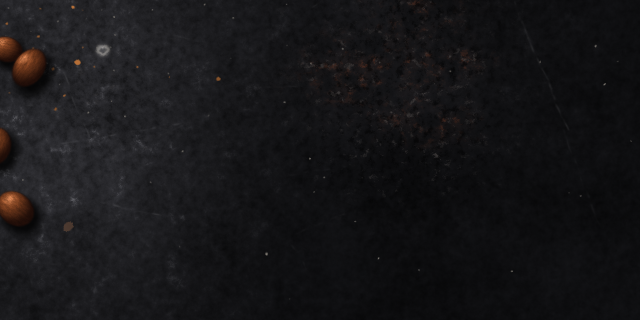
A Shadertoy shader for this texture:

```glsl
// Dark weathered metal tabletop with brown nuts, crumbs, scratches and rust flakes.
#define LEFT_TONE vec3(0.152, 0.152, 0.166)
#define DARK_TONE vec3(0.050, 0.051, 0.058)
#define RUST_TONE vec3(0.34, 0.18, 0.125)
#define FLAKE_TONE vec3(0.27, 0.255, 0.25)
#define DUST_TONE vec3(0.48, 0.46, 0.43)
#define CRUMB_TONE vec3(0.62, 0.38, 0.19)
#define NUT_LIGHT vec3(0.60, 0.31, 0.15)
#define NUT_DARK vec3(0.12, 0.05, 0.03)
#define GRAIN 0.55
#define CLOUDS 0.65
#define SCRATCH_GAIN 0.075

vec2 hash2(vec2 p) {
    vec3 q = fract(vec3(p.xyx) * vec3(0.1031, 0.1030, 0.0973));
    q += dot(q, q.yzx + 33.33);
    return fract((q.xx + q.yz) * q.zy);
}

float gradientNoise(vec2 p) {
    vec2 i = floor(p), f = p - i;
    vec2 u = f * f * f * (f * (f * 6.0 - 15.0) + 10.0);
    vec2 o = vec2(0.0, 1.0);
    float a = dot(hash2(i) * 2.0 - 1.0, f);
    float b = dot(hash2(i + o.yx) * 2.0 - 1.0, f - o.yx);
    float c = dot(hash2(i + o) * 2.0 - 1.0, f - o);
    float d = dot(hash2(i + 1.0) * 2.0 - 1.0, f - 1.0);
    return mix(mix(a, b, u.x), mix(c, d, u.x), u.y);
}

float fbm(vec2 p) {
    float sum = 0.0, amp = 0.6;
    for (int i = 0; i < 5; i++) {
        sum += amp * gradientNoise(p);
        p = mat2(1.6, 1.2, -1.2, 1.6) * p + 17.3;
        amp *= 0.6;
    }
    return sum;
}

float blob(vec2 p, vec2 center, vec2 radius) {
    vec2 d = (p - center) / radius;
    return exp(-dot(d, d));
}

float disc(vec2 p, vec2 center, float radius) {
    float aa = 1.0 / iResolution.y;
    return 1.0 - smoothstep(radius - aa, radius + aa, length(p - center));
}

// Soft broken line, fading at both ends
float scratch(vec2 p, vec2 a, vec2 b) {
    vec2 d = b - a;
    float t = clamp(dot(p - a, d) / dot(d, d), 0.0, 1.0);
    float dist = length(p - a - d * t + 0.008 * gradientNoise(p * 14.0));
    float wear = smoothstep(-0.2, 0.35, gradientNoise(p * 40.0 + a * 50.0));
    return exp(-dist * dist / 0.000011) * wear * smoothstep(0.0, 0.25, t * (1.0 - t) * 2.0);
}

// One random speck per grid cell, kept with the given chance
float specks(vec2 p, float cells, float chance, float size) {
    vec2 id = floor(p * cells), h = hash2(id + cells), k = hash2(id + 71.0);
    vec2 center = (id + 0.25 + 0.5 * h) / cells;
    return step(k.x, chance) * (0.3 + 0.7 * k.y) * disc(p, center, size * (0.5 + k.y));
}

// Shaded ellipsoid with a soft shadow falling to the lower right
void nut(inout vec3 col, vec2 p, vec2 center, vec2 radius, float angle) {
    float c = cos(angle), s = sin(angle);
    mat2 toLocal = mat2(c, -s, s, c);
    vec2 q = toLocal * (p - center) / radius;
    vec2 sh = toLocal * (p - center - vec2(0.018, -0.024)) / radius;
    col *= 1.0 - 0.8 * (1.0 - smoothstep(0.65, 1.55, length(sh)));
    float r = length(q), aa = 1.5 / (iResolution.y * radius.y);
    vec3 n = vec3((p - center) / radius.x, sqrt(max(0.0, 1.0 - r * r)));
    float light = clamp(dot(normalize(n), normalize(vec3(-0.3, 0.5, 0.8))), 0.0, 1.0);
    float skin = fbm(q * vec2(3.0, 6.0) + center * 40.0);
    vec3 body = mix(NUT_DARK, NUT_LIGHT, light * light * 0.9) * (1.0 + 0.4 * skin);
    body += vec3(0.28, 0.24, 0.20) * pow(light, 22.0) * (0.7 + skin);
    col = mix(col, body, 1.0 - smoothstep(1.0 - aa, 1.0 + aa, r));
}

void mainImage(out vec4 fragColor, in vec2 fragCoord) {
    vec2 p = fragCoord / iResolution.y;
    p.x *= 2.0 * iResolution.y / iResolution.x;

    // Tabletop: lit from the left, darker below and to the right
    float cloud = fbm(p * 3.5), mottle = fbm(p * 12.0 + 5.0), fine = fbm(p * 42.0);
    float lit = 1.0 - smoothstep(0.15, 1.05, p.x + 0.2 * cloud);
    lit *= mix(0.5, 1.0, smoothstep(0.0, 0.5, p.y));
    lit += 0.25 * blob(p, vec2(1.1, 0.9), vec2(0.6, 0.4));
    vec3 col = mix(DARK_TONE, LEFT_TONE, lit);
    col *= 1.0 + GRAIN * fine + CLOUDS * cloud + 0.45 * mottle;
    col += 0.22 * lit * smoothstep(0.05, 0.5, mottle) * smoothstep(-0.05, 0.4, fine);

    // Rust and flaked patches
    float zone = blob(p, vec2(1.15, 0.77), vec2(0.17, 0.10)) + blob(p, vec2(1.36, 0.61), vec2(0.13, 0.05))
        + blob(p, vec2(1.30, 0.98), vec2(0.12, 0.09)) + blob(p, vec2(1.41, 0.80), vec2(0.11, 0.045));
    float worn = zone + 0.9 * blob(p, vec2(1.27, 0.55), vec2(0.24, 0.15))
        + 0.5 * blob(p, vec2(1.25, 0.8), vec2(0.35, 0.3)) + 0.4 * blob(p, vec2(0.33, 0.68), vec2(0.2, 0.25));
    float patches = smoothstep(-0.18, 0.22, mottle);
    float flakes = smoothstep(0.0, 0.32, fbm(p * vec2(28.0, 36.0) + 3.0));
    float chips = smoothstep(0.08, 0.38, fbm(p * vec2(38.0, 46.0) + 21.0));
    col = mix(col, RUST_TONE, min(zone, 1.0) * patches * (0.12 + 0.68 * flakes));
    col = mix(col, FLAKE_TONE, min(worn, 1.0) * chips * 0.75 * patches);
    col *= 1.0 - 0.4 * min(worn, 1.0) * smoothstep(0.0, 0.35, -fine);

    // Scratches
    float lines = scratch(p, vec2(1.59, 1.05), vec2(1.68, 0.80)) + scratch(p, vec2(1.67, 0.84), vec2(1.79, 0.56))
        + 0.4 * scratch(p, vec2(1.75, 0.62), vec2(1.88, 0.28)) + 0.6 * scratch(p, vec2(0.92, 0.94), vec2(1.01, 1.0))
        + scratch(p, vec2(0.13, 0.54), vec2(0.60, 0.62)) + scratch(p, vec2(0.19, 0.79), vec2(0.29, 0.55))
        + 0.5 * scratch(p, vec2(0.85, 0.24), vec2(1.12, 0.35)) + scratch(p, vec2(0.30, 0.37), vec2(0.52, 0.325));
    // Faint hairlines all over the lit side
    for (int i = 0; i < 12; i++) {
        vec2 start = hash2(vec2(float(i), 4.0)) * vec2(1.1, 1.0);
        vec2 run = hash2(vec2(float(i), 9.0)) * vec2(0.4, 0.3) - vec2(0.1, 0.12);
        lines += 0.4 * scratch(p, start, start + run);
    }
    col += SCRATCH_GAIN * lines;

    // Scattered dust and crumbs, densest at upper left
    vec2 w = p + 0.006 * vec2(fine, fbm(p * 42.0 + 31.0));
    float corner = blob(p, vec2(0.10, 0.95), vec2(0.36, 0.25));
    col = mix(col, DUST_TONE, specks(w, 24.0, 0.03 + 0.3 * corner, 0.0018));
    col = mix(col, CRUMB_TONE, specks(w + 3.0, 22.0, 0.3 * corner, 0.0028));
    col = mix(col, CRUMB_TONE * 1.15, disc(w, vec2(0.242, 0.805), 0.009) + disc(w, vec2(0.229, 0.977), 0.005));
    col = mix(col, CRUMB_TONE * 0.85, disc(w, vec2(0.682, 0.753), 0.006) + disc(w, vec2(0.174, 0.659), 0.004));
    col = mix(col, vec3(0.34, 0.25, 0.20), 0.8 * disc(p + 0.02 * fine, vec2(0.213, 0.292), 0.013));
    col = mix(col, DUST_TONE, disc(w, vec2(0.833, 0.207), 0.004) + disc(w, vec2(0.967, 0.504), 0.003));

    // Pale ring stain
    float ring = length(p - vec2(0.321, 0.843)) + 0.012 * fine;
    col += vec3(0.28, 0.27, 0.25) * exp(-pow((ring - 0.013) / 0.007, 2.0)) + 0.12 * exp(-ring * ring / 0.0003);

    nut(col, p, vec2(0.020, 0.846), vec2(0.050, 0.039), -0.25);
    nut(col, p, vec2(0.091, 0.789), vec2(0.064, 0.047), 0.95);
    nut(col, p, vec2(-0.012, 0.544), vec2(0.058, 0.046), 1.35);
    nut(col, p, vec2(0.048, 0.348), vec2(0.062, 0.050), -0.65);
    fragColor = vec4(clamp(col, 0.0, 1.0), 1.0);
}
```
